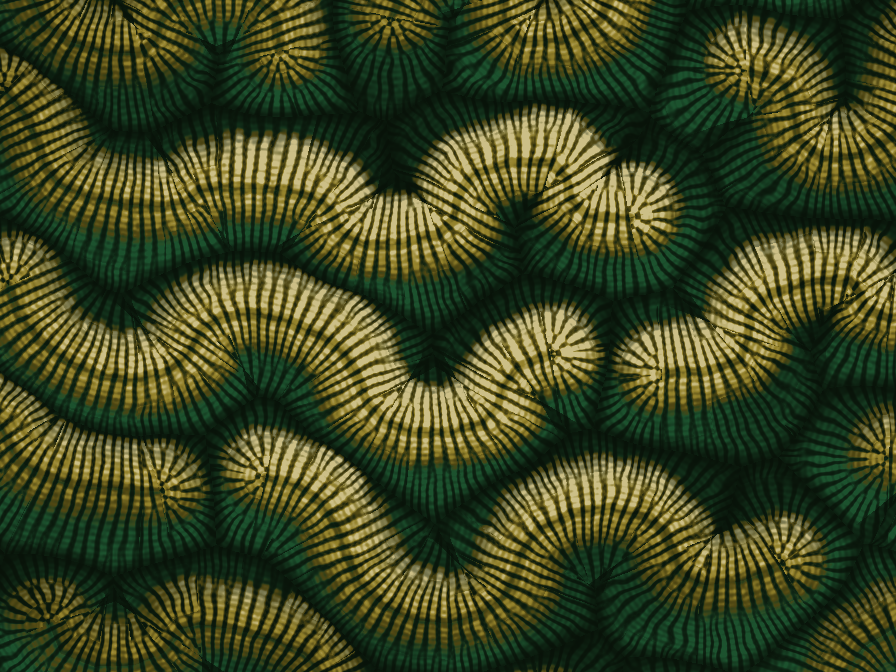
Reproduce this texture procedurally as a WebGL 1 fragment shader.

```glsl
precision highp float;
// Brain coral: meandering ribbed ridges, gold where lit from above, over dark green valleys.
uniform vec2 u_resolution;

// Lengths are in canvas heights.
const float ROW_SPACING = 0.262;
const float HALF_WIDTH = 0.073;
const float RIB_PERIOD = 0.0162;
const float BEAD_PERIOD = 0.0095;
const float WAVE = 15.5;      // meander turns along a ridge
const float SWING = 0.079;    // meander height
const float FOLD = 0.025;     // how far the meanders overhang
const float SWEEP = 0.105;    // slow bend shared by all rows
const float STEP = 0.034;     // curve sampling step
const float GAP = 5.0;        // steps left out between two ridges
const float CAP_RADIUS = 0.05;
const vec3 LIGHT = vec3(0.15, 0.46, 0.86);
const vec3 SHADOW = vec3(0.03, 0.065, 0.03);
const vec3 TEAL = vec3(0.11, 0.32, 0.18);
const vec3 OLIVE = vec3(0.30, 0.27, 0.07);
const vec3 GOLD = vec3(0.58, 0.51, 0.17);
const vec3 FLANK = vec3(0.47, 0.47, 0.32);
const vec3 CREAM = vec3(0.80, 0.75, 0.53);

struct Ridge {
  float near;     // distance to the closest ridge line
  float second;   // distance to the next one
  float along;    // arc length, which places the ribs
  float stretch;  // rib fanning
  vec2 offset;
};

float hash(vec2 p) {
  vec3 q = fract(p.xyx * 0.1031);
  q += dot(q, q.yzx + 33.33);
  return fract((q.x + q.y) * q.z);
}

float noise(vec2 p) {
  vec2 i = floor(p), f = fract(p);
  f *= f * (3.0 - 2.0 * f);
  return mix(mix(hash(i), hash(i + vec2(1, 0)), f.x),
             mix(hash(i + vec2(0, 1)), hash(i + vec2(1, 1)), f.x), f.y);
}

// Centre line of one row of ridges
vec2 ridgePoint(float step, float row) {
  float t = step * STEP - 0.25;
  float turn = WAVE * t + 0.75 * row + 1.4 * sin(2.7 * t + 0.9 * row);
  float swing = SWING * (0.8 + 0.35 * sin(4.1 * t + 2.3 * row));
  float sweep = SWEEP * sin(3.3 * t + 0.4 * row + 1.3);
  return vec2(t - FOLD * sin(2.0 * turn),
              (row - 1.0) * ROW_SPACING + swing * sin(turn) + sweep);
}

void record(inout Ridge g, vec2 offset, float along, float stretch) {
  float d = length(offset);
  if (d < g.near) {
    g = Ridge(d, g.near, along, stretch, offset);
  } else {
    g.second = min(g.second, d);
  }
}

// Closest ridge, with ribs fanning smoothly through bends and round ends
Ridge findRidge(vec2 p) {
  Ridge g = Ridge(9.0, 9.0, 0.0, 1.0, vec2(0.0, 1.0));
  for (int r = 0; r < 7; r++) {
    float row = float(r);
    if (abs(p.y - (row - 1.0) * ROW_SPACING) > 0.42) continue;
    float span = 24.0 + floor(14.0 * hash(vec2(row, 3.0)));
    float shift = floor(span * hash(vec2(row, 8.0)));
    vec2 a = ridgePoint(-1.0, row), b = ridgePoint(0.0, row), c = ridgePoint(1.0, row);
    float along = row * 0.37;
    for (int i = 0; i < 55; i++) {
      vec2 e = ridgePoint(float(i) + 2.0, row);
      float size = length(c - b);
      float slot = mod(float(i) + shift, span);
      if (slot > GAP - 0.5) {
        float db = dot(p - b, normalize(c - a));
        float dc = dot(p - c, normalize(e - b));
        if (db >= 0.0 && dc <= 0.0) {
          float u = db / max(db - dc, 1e-5);
          record(g, p - mix(b, c, u), along + u * size, (db - dc) / size);
        } else if (db < 0.0 && slot < GAP + 0.5) {
          float d = length(p - b);
          record(g, p - b, along + CAP_RADIUS * asin(max(db / d, -1.0)), d / CAP_RADIUS);
        } else if (dc > 0.0 && slot > span - 1.5) {
          float d = length(p - c);
          record(g, p - c, along + size + CAP_RADIUS * asin(min(dc / d, 1.0)), d / CAP_RADIUS);
        }
      }
      along += size;
      a = b; b = c; c = e;
    }
  }
  return g;
}

float ribWave(float rib) {
  return 0.5 + 0.5 * cos(6.2832 * rib);
}

void main() {
  vec2 p = gl_FragCoord.xy / u_resolution.y;
  Ridge g = findRidge(p + 0.012 * vec2(noise(p * 11.0), noise(p * 11.0 + 40.0)));
  float across = g.near / HALF_WIDTH;
  vec2 side = g.offset / max(g.near, 1e-4);

  // Ribs fork where they fan out and join where they crowd, so they stay equally fine
  float rib = g.along / RIB_PERIOD + 0.25 * noise(p * 45.0);
  float level = log2(clamp(g.stretch, 0.13, 8.0)) + 0.1;
  float coarse = exp2(floor(level));
  float fork = smoothstep(0.3, 0.7, fract(level));
  float crest = mix(ribWave(rib * coarse), ribWave(rib * coarse * 2.0), fork);
  crest = smoothstep(0.05, 0.7, crest);
  float pixels = RIB_PERIOD * g.stretch / coarse * u_resolution.y;
  crest = mix(0.5, crest, smoothstep(1.5, 4.0, pixels));
  float ribTone = hash(vec2(floor(rib * coarse * (fork > 0.5 ? 2.0 : 1.0) + 0.5), 5.0));

  // Beads and grain
  float bead = 0.87 + 0.13 * cos(6.2832 * (g.near / BEAD_PERIOD + ribTone));
  bead *= 0.78 + 0.44 * noise(p * 180.0);

  // Light on the rounded ridge, with a thin groove on its top
  float crease = g.second - g.near;
  float tilt = 1.15 * min(across, 1.2);
  float lit = max(0.0, dot(side, LIGHT.xy) * sin(tilt) + LIGHT.z * cos(tilt));
  lit *= 1.0 - smoothstep(0.8, 1.3, across + 0.2 * noise(p * 40.0) - 0.1);
  lit *= mix(0.5, 1.0, smoothstep(0.02, 0.17, across));
  lit *= smoothstep(-0.006, 0.018, crease);
  vec2 fromCentre = (p * u_resolution.y / u_resolution - vec2(0.56, 0.6)) * vec2(1.0, 1.1);
  float glow = 1.2 - 0.72 * smoothstep(0.2, 0.8, length(fromCentre));
  glow *= 0.82 + 0.36 * noise(p * 5.0);
  lit *= glow * bead * mix(0.27, 1.0, crest) * (0.88 + 0.24 * ribTone);

  // Valley floor, then the ridge colours by brightness
  float open = mix(1.0, 0.55, smoothstep(-0.2, 0.9, side.y));
  float green = mix(0.22, 1.0, crest) * mix(0.25, 1.0, smoothstep(0.0, 0.05, crease));
  green *= open * bead * (0.6 + 0.8 * noise(p * 7.0 + 20.0));
  float pale = smoothstep(0.35, 0.95, across) * smoothstep(-0.3, 0.7, side.y);
  vec3 color = mix(SHADOW, TEAL, min(green, 1.0));
  color = mix(color, OLIVE, smoothstep(0.1, 0.32, lit));
  color = mix(color, mix(GOLD, FLANK, pale), smoothstep(0.28, 0.58, lit));
  color = mix(color, CREAM, smoothstep(0.55, 0.95, lit));
  gl_FragColor = vec4(color, 1.0);
}
```
